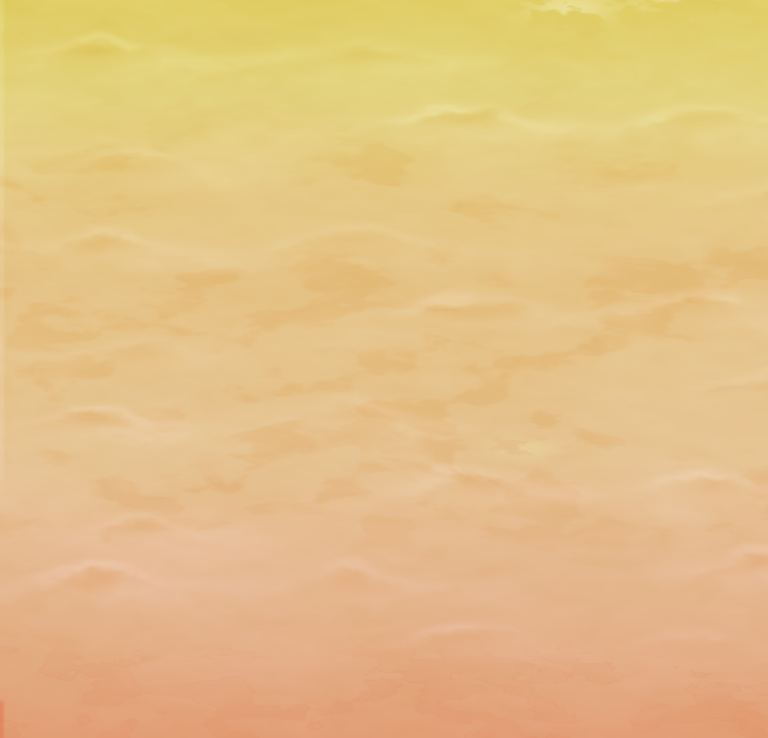
Write a Shadertoy shader that draws this background.

```glsl
const int STOPS = 9;
const vec3 SKY[STOPS] = vec3[STOPS](
    vec3(0.888, 0.625, 0.47), vec3(0.89, 0.685, 0.525), vec3(0.903, 0.732, 0.575),
    vec3(0.90, 0.763, 0.572), vec3(0.90, 0.768, 0.55), vec3(0.898, 0.766, 0.53),
    vec3(0.90, 0.79, 0.52), vec3(0.89, 0.825, 0.49), vec3(0.878, 0.805, 0.39));

// Each billow column: x, drop below the first row, half width, strength
const int COLUMNS = 6;
const int ROWS = 4;
const vec4 BILLOWS[COLUMNS] = vec4[COLUMNS](
    vec4(0.125, 0.0, 0.075, 1.0), vec4(0.18, 0.149, 0.07, 0.55),
    vec4(0.46, 0.0, 0.085, 0.6), vec4(0.61, 0.088, 0.08, 0.9),
    vec4(0.92, 0.088, 0.075, 0.7), vec4(1.0, 0.193, 0.065, 0.8));
const float FIRST_ROW = 0.947;
const float ROW_STEP = 0.237;
const float ROW_SWAY = 0.024;

const vec3 LIGHT_TINT = vec3(0.018, 0.038, 0.075);
const vec3 SHADE_TINT = vec3(0.008, 0.045, 0.075);
const vec3 FOAM = vec3(0.93, 0.89, 0.64);
const vec3 RUST = vec3(0.88, 0.50, 0.35);
const vec2 CLOUD_SCALE = vec2(6.0, 15.0);
const vec2 MOTTLE_SCALE = vec2(14.0, 32.0);
const vec2 GRAIN_SCALE = vec2(30.0, 64.0);
const float GRAIN_STRENGTH = 0.55;

float hash(vec2 p) {
    return fract(sin(dot(p, vec2(127.1, 311.7))) * 43758.5453);
}

float noise(vec2 p) {
    vec2 i = floor(p);
    vec2 f = fract(p);
    f = f * f * (3.0 - 2.0 * f);
    return mix(mix(hash(i), hash(i + vec2(1, 0)), f.x),
               mix(hash(i + vec2(0, 1)), hash(i + vec2(1, 1)), f.x), f.y);
}

float fbm(vec2 p) {
    float sum = 0.0;
    float amp = 0.5;
    for (int i = 0; i < 5; i++) {
        sum += amp * noise(p);
        p = mat2(1.9, 0.4, -0.4, 1.9) * p + 17.3;
        amp *= 0.5;
    }
    return sum / 0.97;
}

float bell(float x) {
    return exp(-x * x);
}

vec3 skyGradient(float y) {
    float s = clamp(y, 0.0, 1.0) * float(STOPS - 1);
    int i = min(int(s), STOPS - 2);
    return mix(SKY[i], SKY[i + 1], s - float(i));
}

// Returns the lit crest (x) and the shaded hollow (y) of all billows
vec2 billows(vec2 p) {
    vec2 sum = vec2(0.0);
    for (int c = 0; c < COLUMNS; c++) {
        vec4 b = BILLOWS[c];
        for (int r = 0; r < ROWS; r++) {
            float row = float(r);
            float top = FIRST_ROW - b.y - ROW_STEP * row - ROW_SWAY * sin(row * 1.05);
            float x = (p.x - b.x) / b.z;
            float y = p.y - top;
            float crest = y + 0.032 * (1.0 - bell(x));
            float thickness = 0.006 + 0.003 * abs(x);
            sum.x += b.w * bell(crest / thickness) * bell(x * 0.6);
            sum.x += 0.45 * b.w * bell((y + 0.036) / 0.016) * bell((x - 0.9) * 0.8);
            sum.y += b.w * bell((y + 0.019) / 0.012) * bell(x / 0.5);
        }
    }
    return sum;
}

float foam(vec2 p, vec2 center, vec2 size, float grain) {
    vec2 d = (p - center) / size;
    return exp(-dot(d, d)) * smoothstep(0.42, 0.56, grain);
}

void mainImage(out vec4 fragColor, in vec2 fragCoord) {
    vec2 uv = fragCoord / iResolution.xy;

    // Wind-stretched cloud fields
    vec2 q = uv * CLOUD_SCALE;
    vec2 warp = vec2(fbm(q + 3.7), fbm(q + 31.2)) - 0.5;
    float cloud = fbm(q + 1.4 * warp);
    float patches = fbm(uv * MOTTLE_SCALE + 0.8 * warp + 53.0);
    float grain = fbm(uv * GRAIN_SCALE + warp);
    vec2 ripple = vec2(patches, grain) - 0.5;

    // Base gradient with soft haze and fine streaks
    vec3 color = skyGradient(uv.y + 0.015 * warp.y);
    float calm = smoothstep(0.06, 0.2, uv.y);
    color += LIGHT_TINT * (0.9 * (cloud - 0.5) + GRAIN_STRENGTH * ripple.y);

    // Ochre mottling, strongest through the middle
    float middle = smoothstep(0.2, 0.36, uv.y) * (1.0 - smoothstep(0.72, 0.88, uv.y));
    float mottle = smoothstep(0.5, 0.64, patches) * smoothstep(0.62, 0.42, cloud);
    color -= SHADE_TINT * mottle * mix(0.12, 0.7, middle);

    // Billows with ragged crests
    vec2 relief = billows(uv + warp * vec2(0.05, 0.03) + ripple * vec2(0.05, 0.016));
    float wisp = mix(0.55, 1.25, smoothstep(0.35, 0.65, patches));
    color += LIGHT_TINT * 1.1 * min(relief.x, 1.4) * calm * wisp;
    color -= SHADE_TINT * 0.75 * min(relief.y, 1.0) * calm;

    // Bright foam
    float spray = foam(uv, vec2(0.74, 0.988), vec2(0.05, 0.02), grain)
                + 0.8 * foam(uv, vec2(0.89, 0.993), vec2(0.07, 0.014), grain)
                + 0.5 * foam(uv, vec2(0.68, 0.392), vec2(0.045, 0.014), grain);
    color = mix(color, FOAM, 0.8 * min(spray, 1.0));

    // Fine rusty contours near the bottom
    float low = 1.0 - smoothstep(0.08, 0.16, uv.y);
    float contour = bell((patches - 0.6) / 0.012);
    color = mix(color, RUST, low * (0.14 * contour + 0.06 * smoothstep(0.58, 0.63, patches)));

    // Pale left border with a rusty foot
    float border = 1.0 - smoothstep(0.002, 0.008, uv.x);
    float foot = 1.0 - smoothstep(0.045, 0.055, uv.y);
    color += LIGHT_TINT * 0.7 * border * smoothstep(0.3, 0.4, uv.y);
    color = mix(color, RUST, 0.7 * border * foot);

    fragColor = vec4(clamp(color, 0.0, 1.0), 1.0);
}
```
